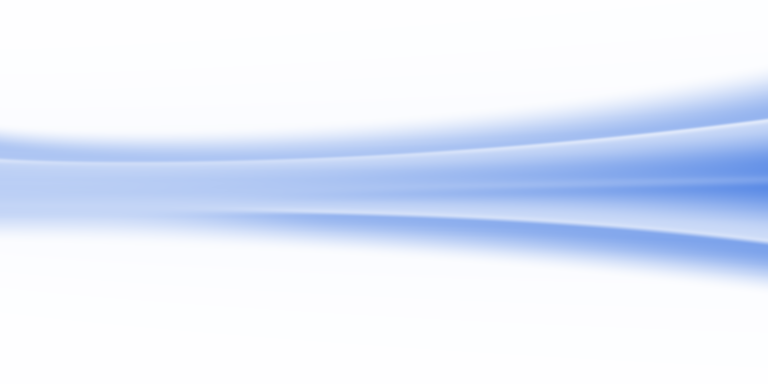
A WebGL 2 fragment shader for this background:

```glsl
#version 300 es
precision highp float;
// Soft blue ribbons of light fanning out to the right over white.
// Two curved creases split the band into three layers; each layer is
// a blue density, and the sum is mapped to a white-to-blue ramp.

#define PAPER vec3(0.995, 0.996, 1.0)
#define DEEP_BLUE vec3(0.35, 0.54, 0.90)
#define CREASE_WIDTH 0.005
#define GLINT 0.13
#define HALO 0.035
#define GRAIN 0.03

uniform vec2 u_resolution;
out vec4 fragColor;

float hash(vec2 p) {
  vec3 q = fract(vec3(p.xyx) * 0.1031);
  q += dot(q, q.yzx + 33.33);
  return fract((q.x + q.y) * q.z);
}

float valueNoise(vec2 p) {
  vec2 cell = floor(p);
  vec2 f = fract(p);
  f = f * f * (3.0 - 2.0 * f);
  float low = mix(hash(cell), hash(cell + vec2(1.0, 0.0)), f.x);
  float high = mix(hash(cell + vec2(0.0, 1.0)), hash(cell + 1.0), f.x);
  return mix(low, high, f.y);
}

float bell(float d, float width) {
  return exp(-d * d / (width * width));
}

// Long thin streaks that follow the flow of the band
float streaks(vec2 p) {
  float sum = 0.0;
  float weight = 0.5;
  vec2 frequency = vec2(2.5, 45.0);
  for (int i = 0; i < 3; i++) {
    sum += weight * (valueNoise(p * frequency + float(i) * 17.0) - 0.5);
    frequency *= 2.0;
    weight *= 0.6;
  }
  return sum;
}

float bandDensity(float x, float depth) {
  // Curves, measured downwards from the top of the canvas
  float topEdge = 0.377 - 0.23 * (x - 0.21) * (x - 0.21) - 0.012 * exp(-12.0 * x);
  float upperCrease = 0.423 - 0.153 * (x - 0.14) * (x - 0.14) - 0.006 * exp(-12.0 * x);
  float lowerCrease = 0.55 + 0.083 * x * x * x;
  float bottomEdge = 0.587 + 0.123 * x * x;
  float middleStreak = 0.512 - 0.044 * x;

  // Upper ribbon, fading out into the paper
  float topSoftness = 0.033 + 0.04 * x;
  float upper = (0.47 + 0.17 * x * x)
    * smoothstep(topEdge - topSoftness, topEdge + topSoftness, depth);

  // Central body, pale along both creases and deepest at the right
  float t = (depth - upperCrease) / (lowerCrease - upperCrease);
  float core = smoothstep(0.0, 0.4, t) * (1.0 - smoothstep(0.55, 0.95, t));
  float body = mix(0.33 - 0.04 * x, 0.39 + 0.54 * x * x, core);
  float below = depth - middleStreak;
  body -= 0.14 * smoothstep(0.2, 1.0, x) * bell(below, 0.012);
  body += 0.06 * smoothstep(0.25, 0.6, x) * bell(below - 0.02, 0.018);

  // Lower ribbon, with its crease emerging from the left
  float bottomSoftness = 0.047 + 0.015 * x;
  float emergence = smoothstep(0.12, 0.45, x);
  float lower = mix(0.35, 0.52 + 0.27 * x, emergence)
    * (1.0 - smoothstep(bottomEdge - bottomSoftness, bottomEdge + bottomSoftness, depth));

  // Join the layers along the creases and light their edges
  float fromUpper = depth - upperCrease;
  float fromLower = depth - lowerCrease;
  float density = mix(upper, body, smoothstep(-CREASE_WIDTH, CREASE_WIDTH, fromUpper));
  float lowerBlend = mix(0.025, CREASE_WIDTH + 0.004 * x, emergence);
  density = mix(density, lower, smoothstep(-lowerBlend, lowerBlend, fromLower));
  float upperLight = 0.4 + 0.6 * smoothstep(0.3, 0.9, x) + 0.4 * exp(-15.0 * x);
  density -= GLINT * upperLight * bell(fromUpper - 0.004, 0.007);
  density -= 0.6 * GLINT * emergence * bell(fromLower + 0.005, 0.008);

  // Fine grain inside the band, and a faint glow around it
  float flow = depth - mix(upperCrease, lowerCrease, clamp(t, 0.0, 1.0));
  float grain = streaks(vec2(x, flow + depth));
  density += GRAIN * grain * smoothstep(0.05, 0.4, density);
  float center = 0.5 * (topEdge + bottomEdge);
  density += HALO * bell(depth - center, 0.19 + 0.08 * x) * (1.0 - density);
  return clamp(density, 0.0, 1.0);
}

void main() {
  vec2 uv = gl_FragCoord.xy / u_resolution;
  float density = bandDensity(uv.x, 1.0 - uv.y);
  fragColor = vec4(mix(PAPER, DEEP_BLUE, density), 1.0);
}
```
